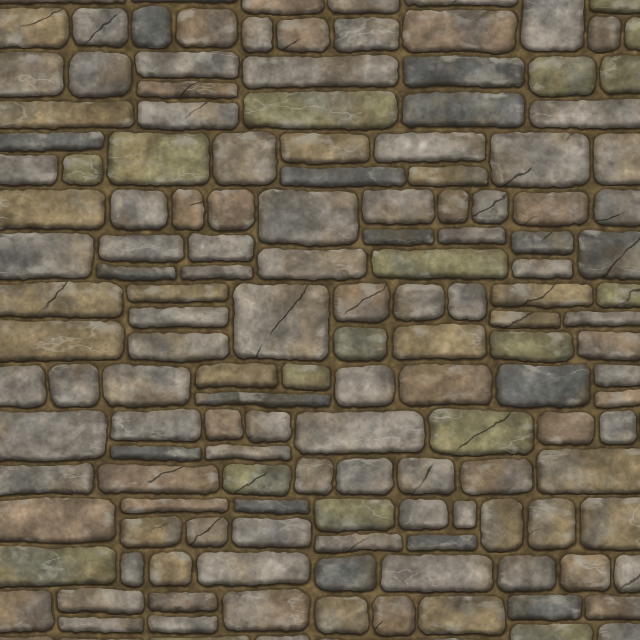
Reproduce this texture procedurally as a three.js fragment shader.

```glsl
// Weathered wall of irregular grey, tan and olive stone blocks set in brown mortar
varying vec2 vUv;

float hash(vec2 p) {
  return fract(sin(dot(p, vec2(127.1, 311.7))) * 43758.5453);
}

float noise(vec2 p) {
  vec2 i = floor(p), f = fract(p);
  f = f * f * (3.0 - 2.0 * f);
  return mix(mix(hash(i), hash(i + vec2(1.0, 0.0)), f.x),
             mix(hash(i + vec2(0.0, 1.0)), hash(i + 1.0), f.x), f.y);
}

float fbm(vec2 p) {
  float sum = 0.0, amp = 0.5;
  for (int i = 0; i < 5; i++) {
    sum += amp * noise(p);
    p = mat2(1.6, 1.2, -1.2, 1.6) * p + 7.3;
    amp *= 0.5;
  }
  return sum;
}

// Cuts the wall again and again; returns the block (low, high corner) around p
vec4 findBlock(vec2 p, out float id) {
  vec2 lo = vec2(-0.03, -0.04), hi = vec2(1.05, 1.03);
  id = 0.37;
  for (int i = 0; i < 14; i++) {
    vec2 size = hi - lo;
    float h = hash(vec2(id, 1.7));
    if (size.x * size.y < mix(0.006, 0.024, h) && size.x < 0.25 && size.y < 0.14) break;
    float limit = mix(1.6, 4.2, hash(vec2(id, 3.1))) + 12.0 * max(size.y - 0.15, 0.0);
    bool upright = size.x > limit * size.y || size.y < 0.07;
    vec2 cut = mix(lo, hi, mix(0.36, 0.64, hash(vec2(id, 2.3))));
    bool beyond = upright ? p.x > cut.x : p.y > cut.y;
    if (upright) {
      if (beyond) lo.x = cut.x; else hi.x = cut.x;
    } else {
      if (beyond) lo.y = cut.y; else hi.y = cut.y;
    }
    id = hash(vec2(id, beyond ? 5.1 : 9.4));
  }
  return vec4(lo, hi);
}

float roundedBox(vec2 p, vec2 halfSize, float radius) {
  vec2 q = abs(p) - halfSize + radius;
  return length(max(q, 0.0)) + min(max(q.x, q.y), 0.0) - radius;
}

vec3 stoneTint(float id) {
  float kind = hash(vec2(id, 6.2));
  vec3 grey = mix(vec3(0.50, 0.47, 0.43), vec3(0.58, 0.55, 0.50), hash(vec2(id, 7.9)));
  if (kind > 0.93) return vec3(0.38, 0.38, 0.36);
  if (kind > 0.85) return vec3(0.49, 0.47, 0.35);
  if (kind > 0.73) return vec3(0.53, 0.46, 0.38);
  if (kind > 0.56) return vec3(0.52, 0.46, 0.35);
  return grey;
}

void main() {
  // Wobbly joints
  vec2 p = vUv + 0.010 * (vec2(fbm(vUv * 14.0), fbm(vUv * 14.0 + 40.0)) - 0.5);
  float id;
  vec4 block = findBlock(p, id);
  vec2 local = p - 0.5 * (block.xy + block.zw);
  vec2 halfSize = 0.5 * (block.zw - block.xy) - mix(0.003, 0.0055, hash(vec2(id, 4.4)));
  float radius = min(0.017, 0.55 * min(halfSize.x, halfSize.y));
  float edgeDist = roundedBox(local, halfSize, radius);
  float facing = (roundedBox(local + vec2(0.0, 0.003), halfSize, radius) - edgeDist) / 0.003;
  edgeDist += 0.003 * (noise(p * 110.0) - 0.5);
  float depth = -edgeDist;

  // Stains and clouds, different on every stone
  vec2 q = p + id * vec2(37.0, 17.0);
  vec3 stone = stoneTint(id);
  float stain = smoothstep(0.45, 0.70, fbm(q * 13.0 + 5.0));
  float slate = smoothstep(0.48, 0.68, fbm(q * vec2(15.0, 10.0) + 21.0));
  stone = mix(stone, vec3(0.48, 0.41, 0.30), 0.5 * stain);
  stone = mix(stone, vec3(0.40, 0.40, 0.39), 0.5 * slate);
  stone *= 0.64 + 0.78 * fbm(q * 26.0);

  // Rough surface lit from the upper left, with fine grain
  float relief = fbm(q * 45.0) - fbm(q * 45.0 + vec2(-0.25, 0.35));
  stone *= 1.0 + 0.40 * relief;
  float grain = 0.5 * (noise(p * 260.0) + noise(p * 130.0 + 9.0)) - 0.5;
  stone *= 1.0 + 0.24 * grain;

  // Pale scuffs near the rim and thin pale veins
  float rim = 1.0 - smoothstep(0.002, 0.022, depth);
  float scuff = smoothstep(0.50, 0.72, fbm(q * vec2(32.0, 55.0) + 3.0)) * mix(0.22, 0.8, rim);
  float ridge = abs(fbm(q * vec2(9.0, 22.0) + 11.0) - 0.5);
  float vein = (1.0 - smoothstep(0.0, 0.022, ridge)) * smoothstep(0.52, 0.70, noise(q * 14.0));
  stone = mix(stone, vec3(0.70, 0.68, 0.63), clamp(scuff + 0.45 * vein, 0.0, 0.75));

  // Slanted hairline cracks on some stones
  vec2 across = normalize(vec2(-0.7, 0.5 + hash(vec2(id, 8.8))));
  float crackDist = abs(dot(local, across) + 0.02 * (fbm(q * 30.0) - 0.5));
  float crack = (1.0 - smoothstep(0.0004, 0.0022, crackDist)) * step(0.72, hash(vec2(id, 9.9)));
  stone *= 1.0 - 0.45 * crack * smoothstep(0.35, 0.6, noise(q * 24.0));

  // Dirt and shade where the face rounds off
  float dirt = (1.0 - smoothstep(0.0, 0.02, depth)) * fbm(q * 40.0 + 30.0);
  stone = mix(stone, vec3(0.33, 0.29, 0.22), 0.5 * dirt);
  float bevel = 1.0 - smoothstep(0.0, 0.010, depth);
  stone *= 1.0 + bevel * (0.24 * facing - 0.24);

  // Sandy mortar with a contact shadow, deepest under each stone
  vec3 mortar = vec3(0.40, 0.34, 0.23) * (0.65 + 0.65 * fbm(p * 70.0)) * (1.0 + 0.3 * grain);
  float shadow = (1.0 - smoothstep(0.0, 0.006, edgeDist)) * (0.60 - 0.30 * facing);
  mortar = mix(mortar, vec3(0.13, 0.10, 0.07), shadow);

  gl_FragColor = vec4(mix(mortar, stone, smoothstep(-0.001, 0.0012, depth)), 1.0);
}
```
